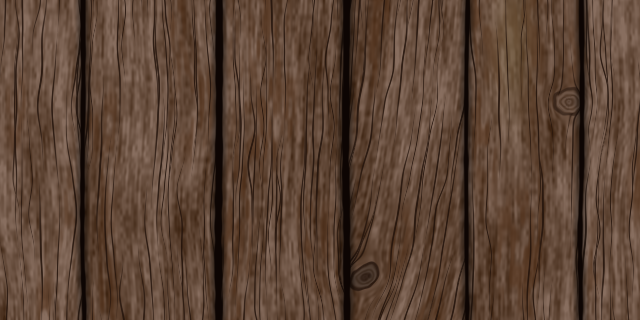
Reproduce this texture procedurally as a WebGL 1 fragment shader.

```glsl
precision highp float;
uniform vec2 u_resolution;

// Lengths are in canvas heights
const vec3 GAP_COLOR = vec3(0.05, 0.02, 0.01);
const vec3 CRACK_COLOR = vec3(0.13, 0.07, 0.04);
const vec3 DARK_WOOD = vec3(0.28, 0.18, 0.11);
const vec3 PALE_WOOD = vec3(0.49, 0.39, 0.33);
const vec3 RUST = vec3(0.33, 0.20, 0.11);
const vec3 STAIN = vec3(0.46, 0.38, 0.25);
const float GAP_COUNT = 5.0;
const float LEANING_PLANK = 3.0;
const float GRAIN_LEAN = 0.24;
const float CRACK_WIDTH = 0.0019;
const float MEAN_TONE = 0.64;
const vec2 PALE_KNOT = vec2(1.778, 0.682);
const vec2 DARK_KNOT = vec2(1.140, 0.135);
const vec2 STAIN_CENTER = vec2(1.60, 0.86);

float hash(vec2 p) {
  vec3 q = fract(p.xyx * 0.1031);
  q += dot(q, q.yzx + 33.33);
  return fract((q.x + q.y) * q.z);
}

float noise(vec2 p) {
  vec2 i = floor(p), f = fract(p);
  f = f * f * (3.0 - 2.0 * f);
  vec2 e = vec2(1.0, 0.0);
  return mix(mix(hash(i), hash(i + e), f.x),
             mix(hash(i + e.yx), hash(i + e.xx), f.x), f.y);
}

// Planks narrow slowly from left to right
float gapCenter(float i) { return 0.26 + 0.433 * i - 0.011 * i * i; }
float gapHalfWidth(float i) { return 0.009 + 0.003 * sin(1.6 * i - 0.7); }

// Sideways push of the grain around a knot
float deflect(vec2 d, float radius) {
  float r2 = radius * radius;
  return d.x * r2 / (dot(d, d) + 0.3 * r2);
}

// Long tapered splits, at most one per column and row
float cracks(vec2 g, float spacing, float density, float soft) {
  float u = g.x / spacing;
  float column = floor(u);
  float t = g.y * (1.2 + hash(vec2(column, 3.0))) + 7.0 * hash(vec2(column, 9.0));
  vec2 id = vec2(column, floor(t));
  float taper = sin(3.14159 * fract(t));
  float center = 0.3 + 0.4 * hash(vec2(column, 21.0))
               + 0.45 * (noise(vec2(g.y * 9.0, column)) - 0.5);
  float d = abs(fract(u) - center) * spacing;
  float halfWidth = CRACK_WIDTH * taper * (0.4 + hash(id + 40.0));
  float line = 1.0 - smoothstep(halfWidth - 0.5 * soft, halfWidth + 0.7 * soft, d);
  return line * sqrt(taper) * step(hash(id + 70.0), density);
}

// Ringed ellipse with a dark rim and core
vec3 addKnot(vec3 wood, vec2 d, vec2 radii, float angle, float darkness) {
  float c = cos(angle), s = sin(angle);
  vec2 q = vec2(c * d.x + s * d.y, c * d.y - s * d.x) / radii;
  float r = length(q) + 0.25 * (noise(d * 45.0 + 30.0) - 0.5);
  float rings = 0.5 + 0.5 * sin(r * 17.0 + 2.0 * noise(d * 70.0));
  vec3 face = mix(DARK_WOOD, PALE_WOOD, 0.3 + 0.6 * rings) * (1.0 - 0.5 * darkness);
  face = mix(face, CRACK_COLOR, darkness * (1.0 - smoothstep(0.15, 0.6, r)));
  wood = mix(wood, face, 0.85 * (1.0 - smoothstep(0.85, 1.0, r)));
  float rim = 1.0 - smoothstep(0.03, 0.17, abs(r - 1.0));
  return mix(wood, CRACK_COLOR, rim * (0.5 + 0.4 * darkness));
}

void main() {
  vec2 p = gl_FragCoord.xy / u_resolution.y;
  float pixel = 1.0 / u_resolution.y;
  float soft = max(pixel, 0.003);

  // Plank number and distance to the nearest gap
  float plank = 0.0, gapDist = 1.0;
  for (float i = 0.0; i < GAP_COUNT; i++) {
    float x = p.x - gapCenter(i) + 0.007 * (noise(vec2(p.y * 4.0, i * 5.0)) - 0.5);
    float rough = 0.003 * (noise(vec2(p.y * 24.0, i + 50.0)) - 0.5);
    plank += step(0.0, x);
    gapDist = min(gapDist, abs(x) - gapHalfWidth(i) - rough);
  }
  float leaning = 1.0 - step(0.5, abs(plank - LEANING_PLANK));

  // Grain coordinates: lean, wander and bend around knots
  vec2 g = p;
  g.x -= leaning * GRAIN_LEAN * p.y * (1.0 - 0.3 * p.y);
  g.x += 0.035 * (noise(vec2(p.x * 4.0, p.y * 3.0) + plank * 11.0) - 0.5);
  g.x -= deflect(p - PALE_KNOT, 0.04) + deflect(p - DARK_KNOT, 0.045);
  g += plank * vec2(7.3, 3.7);

  // Weathered tone from broad patches down to fibres
  float patches = noise(g * vec2(9.0, 2.2));
  float streaks = noise(g * vec2(58.0, 5.0));
  float fibres = noise(g * vec2(145.0, 13.0));
  float specks = noise(g * vec2(120.0, 55.0) + 9.0);
  float tone = MEAN_TONE + 0.5 * (patches - 0.5) + 0.65 * (streaks - 0.5)
             + 0.6 * (fibres - 0.5) + 0.5 * (specks - 0.5)
             + 0.18 * (hash(vec2(plank, 5.0)) - 0.5);
  vec3 color = mix(DARK_WOOD, PALE_WOOD, clamp(tone, -0.2, 1.2));
  float rust = smoothstep(0.45, 0.85, noise(g * vec2(14.0, 3.0) + 60.0));
  rust *= smoothstep(0.3, 0.75, noise(g * vec2(75.0, 16.0) + 20.0));
  color = mix(color, RUST, 0.6 * rust);
  vec2 stainOffset = (p - STAIN_CENTER) / vec2(0.06, 0.22);
  color = mix(color, STAIN, 0.45 * exp(-dot(stainOffset, stainOffset)));

  // Cracks in three spacings
  float density = 0.25 + 0.25 * hash(vec2(plank, 17.0)) + 0.22 * leaning;
  float split = 0.0;
  for (float k = 0.0; k < 3.0; k++) {
    split = max(split, cracks(g + k * 31.0, 0.024 + 0.013 * k, density, soft));
  }
  color = mix(color, CRACK_COLOR, 0.85 * split);

  color = addKnot(color, p - PALE_KNOT, vec2(0.044, 0.042), 0.2, 0.15);
  color = addKnot(color, p - DARK_KNOT, vec2(0.050, 0.033), 0.7, 0.7);

  // Worn plank edges and open gaps
  color *= mix(0.62, 1.0, smoothstep(0.0, 0.022, gapDist));
  color = mix(GAP_COLOR, color, smoothstep(-soft, soft, gapDist));
  gl_FragColor = vec4(color, 1.0);
}
```
